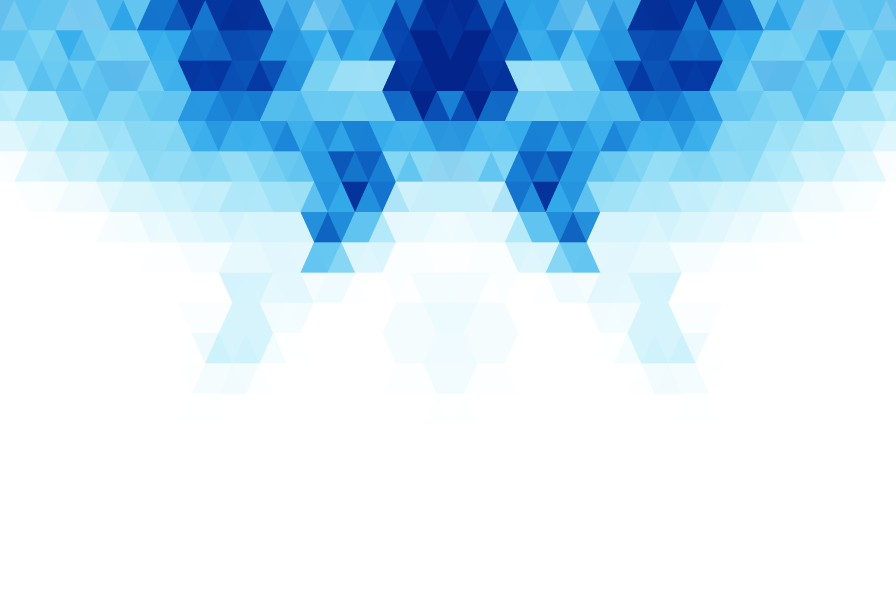
Give the GLSL for this background, as a WebGL 2 fragment shader.

```glsl
#version 300 es
precision highp float;
// Mirrored mosaic of blue triangles and trapezoids that fades into white.
// Soft blobs give a tone for each cell of a triangular lattice, hashes vary
// the cells, and a ramp from white to navy turns the tone into colour.
uniform vec2 u_resolution;
out vec4 fragColor;

float hash(vec2 p) {
    vec3 q = fract(vec3(p.xyx) * vec3(0.1031, 0.1030, 0.0973));
    q += dot(q, q.yzx + 33.33);
    return fract((q.x + q.y) * q.z);
}

// Flat-topped soft ellipse
float blob(vec2 p, vec2 center, vec2 radius) {
    vec2 d = (p - center) / radius;
    float q = dot(d, d);
    return exp(-q * q);
}

// Depth of blue: 0 is white, 1.2 is navy; p is in row heights from top centre
float toneField(vec2 p) {
    float fadeEnd = 9.6 - 0.035 * (p.x - 5.0) * (p.x - 5.0);
    float tone = 0.47 * (1.0 - smoothstep(fadeEnd - 6.0, fadeEnd, p.y));
    tone += 0.64 * blob(p, vec2(0.0, 1.7), vec2(1.75, 2.7));   // navy heart
    tone += 0.12 * blob(p, vec2(4.5, 1.8), vec2(4.4, 3.3));    // blue field
    tone += 0.40 * blob(p, vec2(7.6, 1.1), vec2(2.2, 3.0));    // side columns
    tone += 0.60 * blob(p, vec2(3.3 + 0.2 * (p.y - 6.0), 6.6), vec2(1.25, 2.3)); // lower points
    tone += 0.18 * blob(p, vec2(2.6, 4.5), vec2(4.4, 0.9));    // bridge
    tone += 0.18 * blob(p, vec2(2.2, 0.6), vec2(1.0, 1.3));    // heart shoulders
    tone -= 0.27 * blob(p, vec2(3.2, 2.7), vec2(1.2, 1.1));    // light pockets
    tone += 0.14 * blob(p, vec2(6.3 + 0.35 * (p.y - 9.5), 10.5), vec2(1.2, 2.2)); // trail
    tone += 0.05 * blob(p, vec2(0.0, 11.0), vec2(1.6, 2.0));   // pale centre
    return tone;
}

vec3 blueRamp(float tone) {
    vec3 ramp[7] = vec3[7](
        vec3(1.0), vec3(0.74, 0.93, 0.98), vec3(0.47, 0.82, 0.95),
        vec3(0.20, 0.67, 0.92), vec3(0.09, 0.50, 0.83),
        vec3(0.02, 0.25, 0.67), vec3(0.01, 0.14, 0.54));
    float level = clamp(tone * 5.0, 0.0, 5.999);
    int i = int(level);
    return mix(ramp[i], ramp[i + 1], fract(level));
}

vec3 mosaic(vec2 p) {
    const float side = 0.9;
    p.x = abs(p.x);
    float row = floor(p.y);
    float odd = mod(row, 2.0);

    // Two slanted strip families cut each row into triangles
    float u = p.x / side + 0.5 * odd;
    float slant = 0.5 * fract(p.y);
    float cell = floor(u + slant) + floor(u - slant) + 1.0 - odd;

    // Three triangles make a trapezoid; some triangles stand out from it
    float group = floor((cell + 1.0) / 3.0);
    float pick = hash(vec2(cell, row) + 17.0);
    float column = pick < 0.25 ? cell * 0.5 : group * 1.5;
    float tone = toneField(vec2(column * side, row + 0.5));
    float accent = pick < 0.35 ? 0.45 : 0.06;
    tone *= 1.0 + 0.34 * (hash(vec2(group, row) + 5.0) - 0.5);
    tone *= 1.0 + accent * (hash(vec2(cell, row) + 41.0) - 0.5);

    // Slightly greyer blue on a few midtone cells
    vec3 color = blueRamp(tone);
    float dull = step(0.85, hash(vec2(group, row) + 73.0));
    float midtone = smoothstep(0.1, 0.35, tone) * (1.0 - smoothstep(0.5, 0.8, tone));
    return mix(color, vec3(0.50, 0.74, 0.91), 0.3 * dull * midtone);
}

void main() {
    // Average a 3 x 3 grid inside the pixel for smooth edges
    vec3 sum = vec3(0.0);
    for (int i = 0; i < 9; i++) {
        vec2 offset = (vec2(i % 3, i / 3) - 1.0) / 3.0;
        vec2 pos = gl_FragCoord.xy + offset;
        vec2 fromTop = vec2(pos.x - 0.5026 * u_resolution.x, u_resolution.y - pos.y);
        sum += mosaic(fromTop / (0.0498 * u_resolution.y));
    }
    fragColor = vec4(sum / 9.0, 1.0);
}
```
